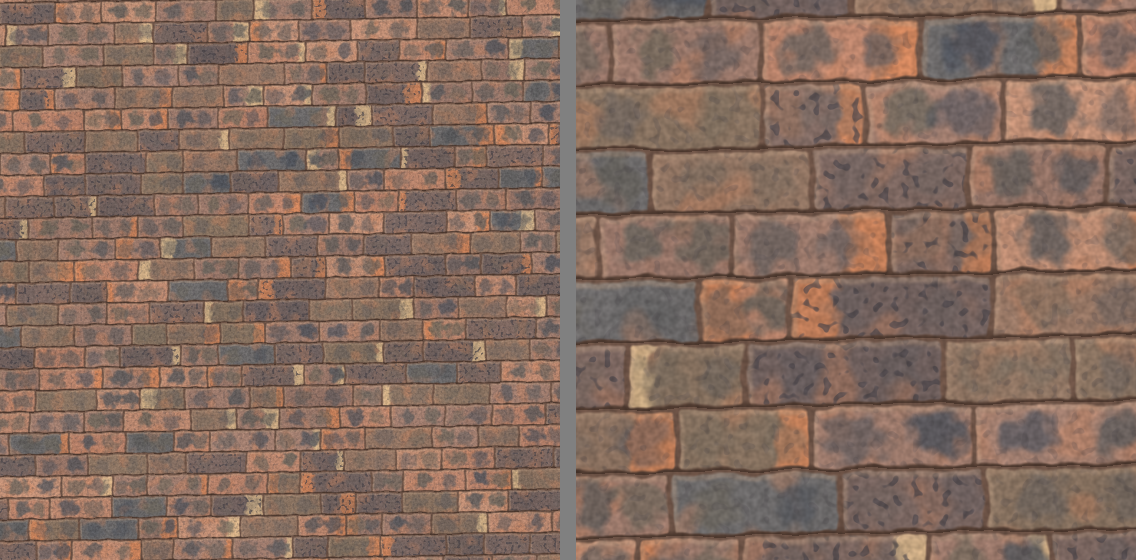
Left, the full canvas; right, a detail of the centre.
Give the GLSL for this texture, as a WebGL 1 fragment shader.

```glsl
precision highp float;
// Weathered multi-tone brick wall: 26 slightly rising courses of about 11 uneven bricks.
// Joints are jittered per course; each brick picks a clay, soft dark kiln smudges and
// sometimes a cream or orange end. Gradient noise adds grain and ragged edges.

uniform vec2 u_resolution;

const float ROWS = 26.0;
const float ASPECT = 2.36; // mean brick length in course heights

float hash(vec2 p) {
  vec3 q = fract(p.xyx * 0.1031);
  q += dot(q, q.yzx + 33.33);
  return fract((q.x + q.y) * q.z);
}

float cornerSlope(vec2 cell, vec2 offset) {
  float angle = 6.2832 * hash(cell + 17.0);
  return dot(vec2(cos(angle), sin(angle)), offset);
}

// Gradient noise, roughly -0.7 to 0.7
float noise(vec2 p) {
  vec2 i = floor(p), f = fract(p);
  vec2 s = f * f * f * (f * (f * 6.0 - 15.0) + 10.0);
  vec2 e = vec2(1.0, 0.0);
  float low = mix(cornerSlope(i, f), cornerSlope(i + e, f - e), s.x);
  float high = mix(cornerSlope(i + e.yx, f - e.yx), cornerSlope(i + 1.0, f - 1.0), s.x);
  return 1.4 * mix(low, high, s.y);
}

// Position of the left joint of a brick, in mean brick lengths
float joint(float column, float row) {
  return column + 0.46 * (hash(vec2(column + 40.0, row * 3.0 + 9.0)) - 0.5);
}

// Clay colour, smudges and coloured end of one brick; p is in course heights
vec3 brickColor(vec2 p, float width, vec2 id, vec2 wall) {
  float kind = hash(id + 61.0);
  float tone = hash(id + 113.0);
  float ragged = noise(wall * 3.5);
  vec3 clay = mix(vec3(0.70, 0.49, 0.40), vec3(0.75, 0.56, 0.46), tone);
  float smudging = 0.85;
  if (kind < 0.24) {         // dark speckled
    clay = mix(vec3(0.43, 0.37, 0.36), vec3(0.50, 0.41, 0.38), tone);
    smudging = 0.3;
  } else if (kind < 0.44) {  // olive brown
    clay = mix(vec3(0.52, 0.44, 0.37), vec3(0.59, 0.46, 0.39), tone);
    smudging = 0.45;
  } else if (kind < 0.70) {  // dusky rose
    clay = mix(vec3(0.58, 0.45, 0.40), vec3(0.64, 0.50, 0.44), tone);
  } else if (kind < 0.77) {  // slate
    clay = vec3(0.42, 0.41, 0.41);
  }
  clay = mix(clay, vec3(0.74, 0.49, 0.36), 0.4 * smoothstep(0.1, 0.5, noise(wall * 1.3 + 7.0)));

  // Cream or orange end
  float side = hash(id + 173.0) < 0.35 ? p.x : width - p.x;
  float reach = 0.3 + 0.5 * hash(id + 211.0);
  float patchAmount = 1.0 - smoothstep(reach - 0.08, reach + 0.08, side + 0.18 * ragged);
  float choice = hash(id + 251.0);
  vec3 endColor = choice < 0.16 ? vec3(0.83, 0.70, 0.53) : vec3(0.79, 0.50, 0.34);
  clay = mix(clay, endColor, 0.85 * patchAmount * step(choice, 0.36));

  // Two soft kiln smudges
  for (int k = 0; k < 2; k++) {
    float n = float(k);
    float shift = hash(id + 300.0 + 31.0 * n);
    vec2 center = vec2(width * (0.24 + 0.46 * n + 0.1 * shift), 0.44 + 0.12 * shift);
    vec2 radius = vec2(0.34 + 0.24 * hash(id + 401.0 + n * 23.0), 0.42);
    float smudge = 1.0 - smoothstep(0.5, 1.15, length((p - center) / radius) + 0.5 * ragged);
    vec3 soot = mix(vec3(0.29, 0.31, 0.35), vec3(0.43, 0.40, 0.35), hash(id + 503.0 + n));
    clay = mix(clay, soot, smudge * smudging * (0.55 + 0.45 * shift));
  }

  // Pits, denser on the speckled bricks
  float pits = smoothstep(0.22, 0.5, noise(wall * 6.5 + 90.0));
  return mix(clay, vec3(0.28, 0.26, 0.28), pits * (kind < 0.24 ? 0.65 : 0.22));
}

void main() {
  vec2 uv = gl_FragCoord.xy / u_resolution;
  float pixel = ROWS / min(u_resolution.x, u_resolution.y);
  vec2 wall = uv * ROWS + vec2(0.0, 0.15 - 0.44 * uv.x);
  vec2 worn = wall + 0.05 * vec2(noise(wall * 1.7), noise(wall * 1.7 + 50.0));

  // Find the brick between its two jittered joints
  float row = floor(worn.y);
  float x = worn.x / ASPECT + hash(vec2(row + 5.0, 71.0));
  float column = floor(x);
  if (x < joint(column, row)) column -= 1.0;
  else if (x >= joint(column + 1.0, row)) column += 1.0;
  float left = joint(column, row);
  vec2 size = vec2((joint(column + 1.0, row) - left) * ASPECT, 1.0);
  vec2 p = vec2((x - left) * ASPECT, fract(worn.y));
  vec2 id = vec2(column + 20.0, row + 20.0);

  // Rounded brick outline with chipped edges
  vec2 q = abs(p - 0.5 * size) - 0.5 * size + 0.09;
  float edge = length(max(q, 0.0)) + min(max(q.x, q.y), 0.0) - 0.045;
  edge += 0.025 * noise(wall * 5.0 + 30.0);

  // Brick face with a pale upper left rim
  vec3 brick = brickColor(p, size.x, id, wall);
  float lit = max(smoothstep(0.8, 0.9, p.y), 1.0 - smoothstep(0.08, 0.18, p.x));
  float rim = smoothstep(-0.13, -0.04, edge) * lit;
  brick = mix(brick, vec3(0.72, 0.60, 0.50), 0.35 * rim);

  // Brown mortar, darkest beneath each course
  vec3 mortar = mix(vec3(0.42, 0.32, 0.27), vec3(0.30, 0.22, 0.18), 1.0 - smoothstep(0.0, 0.12, p.y));
  float face = 1.0 - smoothstep(-0.5 * pixel - 0.02, 0.5 * pixel + 0.02, edge);
  vec3 color = mix(mortar, brick, face);

  // Grain and broad weathering
  float grain = 0.11 * noise(wall * 8.0) + 0.08 * noise(wall * 15.0 + 11.0);
  color *= 1.0 + grain + 0.06 * noise(wall * 0.35 + 3.0);
  gl_FragColor = vec4(clamp(color, 0.0, 1.0), 1.0);
}
```
